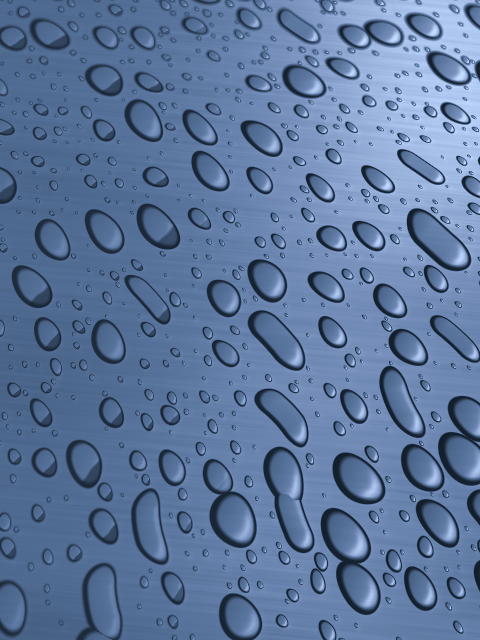
Write a Shadertoy shader that draws this texture.

```glsl
struct Drop {
    float dist;    // signed distance to the outline
    vec2 local;    // position inside the drop, length 1 on the outline
    vec2 centre;
    float radius;
    float seed;
};

struct Layer {
    float cell;
    vec2 sizes;
    float coverage;
    float stretch;
    float seed;
};

vec3 hash3(vec2 p) {
    vec3 q = fract(p.xyx * vec3(0.1031, 0.1030, 0.0973));
    q += dot(q, q.yxz + 33.33);
    return fract((q.xxy + q.yzz) * q.zyx);
}

float noise(vec2 p) {
    vec2 i = floor(p), f = fract(p);
    f = f * f * (3.0 - 2.0 * f);
    float low = mix(hash3(i).x, hash3(i + vec2(1, 0)).x, f.x);
    float high = mix(hash3(i + vec2(0, 1)).x, hash3(i + vec2(1, 1)).x, f.x);
    return mix(low, high, f.y);
}

// Steel blue ramp, tone 0 is darkest and tone 5 is brightest
vec3 steel(float tone) {
    vec3 ramp[6] = vec3[6](
        vec3(0.09, 0.14, 0.20), vec3(0.19, 0.26, 0.36), vec3(0.27, 0.37, 0.51),
        vec3(0.35, 0.46, 0.62), vec3(0.49, 0.59, 0.76), vec3(0.68, 0.78, 0.94));
    tone = clamp(tone, -0.6, 5.4);
    int i = int(clamp(floor(tone), 0.0, 4.0));
    return mix(ramp[i], ramp[i + 1], tone - float(i));
}

// One tilted, slightly uneven and sometimes elongated drop
Drop makeDrop(vec2 q, vec2 id, Layer layer) {
    vec3 h = hash3(id + layer.seed), g = hash3(id + layer.seed + 71.3);
    vec2 centre = (id + 0.5 + 0.5 * (h.xy - 0.5)) * layer.cell;
    float far = smoothstep(-0.2, 0.75, centre.y);
    float radius = mix(layer.sizes.x, layer.sizes.y, pow(h.z, 1.5));
    float tilt = mix(-1.2, -0.55, far) + 0.45 * (g.x - 0.5);
    vec2 axis = vec2(cos(tilt), sin(tilt)), side = vec2(-axis.y, axis.x);
    vec2 r = vec2(dot(q - centre, axis), dot(q - centre, side));
    float stretch = layer.stretch * step(0.88 - 0.25 * far * step(0.2, centre.x), g.y);
    r.y += stretch * (g.x - 0.5) * r.x * r.x * 300.0;
    r.x -= clamp(r.x, -stretch, stretch);
    vec2 axes = radius * vec2(1.0, mix(0.60, 0.78, g.z) - 0.08 * far);
    vec2 w = r / axes;
    float angle = atan(w.y, w.x + 1e-5);
    w *= 1.0 + 0.04 * sin(2.0 * angle + g.y * 40.0) + 0.035 * sin(3.0 * angle + g.z * 40.0);
    float k = length(w);
    float dist = k * (k - 1.0) / max(length(w / axes), 1e-4);
    dist += step(layer.coverage, hash3(id + layer.seed + 19.7).y);
    return Drop(dist, axis * w.x + side * w.y, centre, radius, g.x);
}

Drop nearest(vec2 q, Layer layer) {
    Drop best = Drop(9.0, vec2(9), vec2(0), 1.0, 0.0);
    vec2 home = floor(q / layer.cell);
    for (int j = -1; j <= 1; j++)
        for (int i = -1; i <= 1; i++) {
            Drop d = makeDrop(q, home + vec2(i, j), layer);
            if (d.dist < best.dist) best = d;
        }
    return best;
}

bool hasRoom(Drop d, Layer larger) {
    return nearest(d.centre, larger).dist > d.radius * 1.1;
}

// Dark refracted rim, graded body and a crescent of light
float wetTone(float ground, Drop d, float lit, float blur) {
    vec2 w = d.local;
    float k = length(w), facing = dot(w, vec2(0.80, -0.60));
    float halo = exp(-max(d.dist, 0.0) / 0.004) * max(facing / max(k, 0.01), 0.0);
    float rim = smoothstep(0.70, 0.93, length(w - vec2(0.14, 0.04)));
    rim = max(rim, smoothstep(0.80, 0.94, k));
    float fold = smoothstep(0.40, 0.56, facing - 0.25 * w.y) * step(0.4, d.seed);
    fold *= smoothstep(0.75, 0.25, lit);
    float glint = smoothstep(0.30, 0.0, abs(length(w + vec2(0.1, -0.1)) - 0.70));
    glint *= smoothstep(0.15, 0.65, facing);
    float body = mix(ground, 2.7, 0.6) - 0.1 * lit;
    body += facing * mix(0.5, 1.2, lit) + glint * mix(0.5, 1.5, lit);
    body = mix(body, 0.5, 0.8 * fold);
    body = mix(body, mix(0.1, -0.3, lit), 0.94 * rim);
    return mix(ground + 0.4 * halo, body, smoothstep(blur, -blur, d.dist));
}

void mainImage(out vec4 fragColor, in vec2 fragCoord) {
    vec2 p = fragCoord / iResolution.y;

    // Receding plane: features shrink toward the top
    float scale = 1.12 - 0.38 * p.y;
    vec2 q = vec2((p.x - 0.2) / scale, -2.632 * log(scale));

    // Brushed metal lit from the upper right
    vec2 glow = (p - vec2(0.72, 0.90)) / vec2(0.30, 0.34);
    float lit = smoothstep(0.05, 0.6, p.x);
    float tone = 2.3 + 0.95 * lit + 1.9 * exp(-dot(glow, glow));
    tone += 0.35 * smoothstep(0.45, 0.0, length(p - vec2(0.36, 0.28)));
    tone += 0.45 * smoothstep(0.4, 0.0, length(p - vec2(0.15, 0.85)));
    vec2 grain = vec2(p.x - 0.1 * p.y, p.y + 0.1 * p.x);
    tone += 0.5 * (noise(grain * vec2(2.5, 7.0)) - 0.5);
    tone += 0.26 * (noise(grain * vec2(5, 170)) - 0.5) + 0.2 * (noise(grain * vec2(9, 420)) - 0.5);

    // Shallow focus softens the top and the lower left
    float blur = 0.0012 + 0.003 * smoothstep(0.75, 1.0, p.y);
    blur += 0.003 * smoothstep(0.45, 0.0, length(p));
    blur = max(blur, 0.75 / iResolution.y) / scale;

    // Large drops push away the smaller ones
    Layer large = Layer(0.098, vec2(0.024, 0.047), 0.86, 0.022, 11.0);
    Layer medium = Layer(0.050, vec2(0.009, 0.018), 0.72, 0.0, 137.0);
    Layer fine = Layer(0.026, vec2(0.003, 0.0068), 0.58, 0.0, 291.0);
    Drop bead = nearest(q, fine);
    if (bead.dist < 0.02 && hasRoom(bead, medium) && hasRoom(bead, large))
        tone = wetTone(tone, bead, lit, blur);
    bead = nearest(q, medium);
    if (bead.dist < 0.02 && hasRoom(bead, large))
        tone = wetTone(tone, bead, lit, blur);
    tone = wetTone(tone, nearest(q, large), lit, blur);

    fragColor = vec4(steel(tone), 1.0);
}
```
